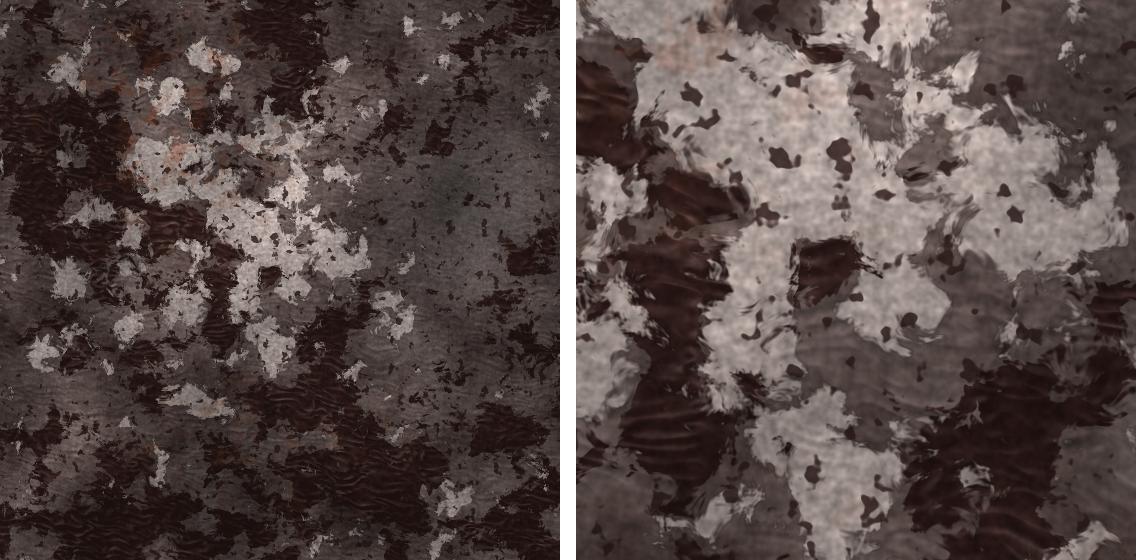
Left, the full canvas; right, a detail of the centre.
A Shadertoy shader for this texture:

```glsl
#define PATCH_SCALE 3.2
#define FLAKE_SCALE 10.0
#define CREASE_SCALE vec2(30.0, 66.0)
#define PAINT_LEVEL -0.06
#define LIGHT_LEVEL 0.30
#define RELIEF 0.20
#define RUST_AMOUNT 0.45
#define BARE_COLOR vec3(0.150, 0.088, 0.080)
#define GRIME_COLOR vec3(0.225, 0.175, 0.165)
#define PAINT_COLOR vec3(0.460, 0.405, 0.390)
#define LIGHT_COLOR vec3(0.700, 0.650, 0.630)
#define RUST_COLOR vec3(0.420, 0.215, 0.140)

// Unit gradient from an integer lattice hash
vec2 latticeGradient(ivec2 cell) {
    uvec2 q = uvec2(cell) * uvec2(1597334673u, 3812015801u);
    uint h = (q.x ^ q.y) * 1597334673u;
    h = (h ^ (h >> 15)) * 2246822519u;
    h ^= h >> 13;
    float angle = float(h & 65535u) / 65536.0 * 6.2832;
    return vec2(cos(angle), sin(angle));
}

float gradientNoise(vec2 p) {
    ivec2 i = ivec2(floor(p));
    vec2 f = fract(p);
    vec2 u = f * f * f * (f * (f * 6.0 - 15.0) + 10.0);
    float a = dot(latticeGradient(i), f);
    float b = dot(latticeGradient(i + ivec2(1, 0)), f - vec2(1, 0));
    float c = dot(latticeGradient(i + ivec2(0, 1)), f - vec2(0, 1));
    float d = dot(latticeGradient(i + ivec2(1, 1)), f - vec2(1, 1));
    return mix(mix(a, b, u.x), mix(c, d, u.x), u.y);
}

float fbm(vec2 p, int octaves, float gain) {
    float sum = 0.0, amplitude = 1.0;
    for (int i = 0; i < octaves; i++) {
        sum += amplitude * gradientNoise(p);
        p = p * 2.03 + vec2(17.3, 9.1);
        amplitude *= gain;
    }
    return sum;
}

// Soft round region, 1 at its middle
float region(vec2 uv, vec2 middle, vec2 radius) {
    vec2 d = (uv - middle) / radius;
    return exp(-dot(d, d));
}

// Long, slightly tilted folds with sharp crests
float creaseHeight(vec2 uv) {
    vec2 p = vec2(uv.x, uv.y + 0.22 * uv.x) * CREASE_SCALE;
    p += 0.9 * vec2(gradientNoise(uv * 19.0), gradientNoise(uv * 23.0 + 40.0));
    return 1.0 - 1.6 * abs(gradientNoise(p)) + 0.5 * gradientNoise(p * 2.1 + 7.0);
}

void mainImage(out vec4 fragColor, in vec2 fragCoord) {
    vec2 uv = fragCoord / iResolution.y;

    // Broad layout: pale middle, smooth grey field, darker borders
    float middle = region(uv, vec2(0.43, 0.57), vec2(0.30, 0.27));
    float field = region(uv, vec2(0.84, 0.62), vec2(0.17, 0.20));
    float broad = fbm(uv * PATCH_SCALE + vec2(3.7, 11.2), 3, 0.5);

    // Ragged flake edges
    vec2 warp = vec2(fbm(uv * 14.0 + 5.0, 3, 0.6), fbm(uv * 14.0 + 31.0, 3, 0.6));
    vec2 ragged = uv + 0.016 * warp;
    float flakes = fbm(ragged * FLAKE_SCALE * vec2(0.9, 1.1), 6, 0.68);
    float chips = fbm(ragged * FLAKE_SCALE * 1.2 + 50.0, 6, 0.66);
    float speckle = fbm(uv * 75.0 + 13.0, 3, 0.75);

    float wear = 0.60 * broad + 0.58 * flakes + 0.12 * middle + 0.42 * field;
    float paint = smoothstep(-0.035, 0.045, wear - PAINT_LEVEL);
    float pale = 0.32 * wear + 0.50 * chips + 0.34 * middle - 0.30 * field;
    float light = smoothstep(-0.05, 0.07, pale - LIGHT_LEVEL);

    // Relief lit from the upper left
    float height = creaseHeight(uv);
    float slope = height - creaseHeight(uv + vec2(-0.0016, 0.0026));
    float crest = smoothstep(0.70, 1.15, height) * smoothstep(-0.15, 0.35, fbm(uv * 8.0 + 80.0, 3, 0.6));

    // Bare ground
    vec3 color = BARE_COLOR * (1.0 + 0.28 * speckle);
    color += vec3(1.0, 0.88, 0.84) * (RELIEF * max(slope, 0.0) + 0.10 * crest);
    color *= 1.0 + 0.35 * min(slope, 0.0);

    // Dull paint, with pits and clouded tone
    float tone = 0.46 + 0.65 * fbm(uv * 6.0 + 21.0, 5, 0.65) + 0.22 * speckle + 0.18 * middle;
    vec3 coat = mix(GRIME_COLOR, PAINT_COLOR, clamp(tone, 0.0, 1.15));
    coat = mix(coat, vec3(0.335, 0.315, 0.315) * (1.0 + 0.16 * speckle), 0.75 * field);
    coat *= 1.0 + 0.42 * slope * (1.0 - 0.6 * field);
    color = mix(color, coat, paint * 0.94);

    // Pale flakes with a thin shadow at the rim
    float rim = smoothstep(-0.10, -0.02, pale - LIGHT_LEVEL) * (1.0 - light);
    color *= 1.0 - 0.16 * rim;
    vec3 flakeColor = LIGHT_COLOR * (0.93 + 0.18 * speckle + 0.14 * slope + 0.25 * broad);
    color = mix(color, flakeColor, light * 0.92);

    float pits = smoothstep(0.34, 0.52, fbm(uv * 48.0 + 64.0, 3, 0.6) - 0.15 * broad);
    color = mix(color, BARE_COLOR, 0.8 * pits * max(paint, light));

    // Rust stains in scattered clusters
    float rustZone = region(uv, vec2(0.28, 0.80), vec2(0.22, 0.22)) + 0.7 * region(uv, vec2(0.45, 0.20), vec2(0.30, 0.13));
    float rust = smoothstep(0.05, 0.50, fbm(uv * 24.0 + 90.0, 4, 0.7)) * rustZone;
    color = mix(color, RUST_COLOR * (0.55 + 1.3 * color.r), RUST_AMOUNT * clamp(rust, 0.0, 1.0));

    // Grime near the borders and fine grain
    float grime = 0.80 + 0.30 * fbm(uv * 4.0 + 33.0, 4, 0.55) + 0.24 * middle + 0.08 * field;
    color *= clamp(grime, 0.62, 1.12);
    color *= 1.0 + 0.16 * gradientNoise(uv * 210.0);
    color = max(color, vec3(0.105, 0.060, 0.054));
    fragColor = vec4(clamp(color, 0.0, 1.0), 1.0);
}
```
